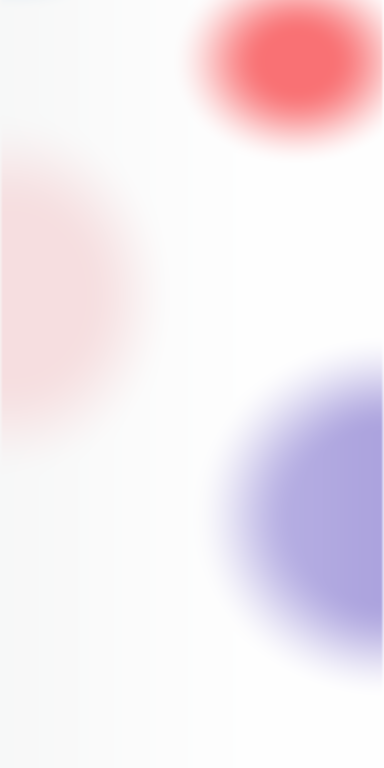
Give the GLSL for this background, as a Shadertoy shader.

```glsl
const vec3 PAPER_LEFT  = vec3(0.965, 0.967, 0.967);
const vec3 PAPER_RIGHT = vec3(0.998, 0.998, 0.998);
const vec3 CORAL       = vec3(0.975, 0.445, 0.455);
const vec3 BLUSH       = vec3(0.965, 0.872, 0.878);
const vec3 LAVENDER    = vec3(0.705, 0.675, 0.885);
const vec3 VIOLET      = vec3(0.675, 0.640, 0.870);
const vec3 MIST        = vec3(0.925, 0.945, 0.960);

// Positions and radii are in canvas widths; radii mark the half-strength edge.
const vec2 CORAL_CENTER    = vec2(0.775, 1.840);
const vec2 CORAL_RADII     = vec2(0.208, 0.172);
const vec2 BLUSH_CENTER    = vec2(0.030, 1.232);
const vec2 BLUSH_RADII     = vec2(0.310, 0.345);
const vec2 LAVENDER_CENTER = vec2(1.000, 0.655);
const vec2 LAVENDER_RADII  = vec2(0.365, 0.350);
const vec2 MIST_CENTER     = vec2(0.050, 2.030);
const vec2 MIST_RADII      = vec2(0.100, 0.030);

// Fade half-widths, relative to each radius.
const float CORAL_SOFTNESS    = 0.60;
const float BLUSH_SOFTNESS    = 0.40;
const float LAVENDER_SOFTNESS = 0.38;
const float MIST_SOFTNESS     = 0.90;

const float RIM_WIDTH    = 0.006;
const float RIM_STRENGTH = 0.65;

// Coverage of a blurred ellipse: 1 inside, 0.5 on its edge, 0 outside.
float softEllipse(vec2 p, vec2 center, vec2 radii, float softness) {
    float d = length((p - center) / radii);
    return 1.0 - smoothstep(1.0 - softness, 1.0 + softness, d);
}

void mainImage(out vec4 fragColor, in vec2 fragCoord) {
    vec2 p = fragCoord / iResolution.x;

    // Pale paper, brightening to the right
    vec3 paper = mix(PAPER_LEFT, PAPER_RIGHT, smoothstep(-0.25, 0.85, p.x));
    vec3 color = paper;

    // Blurred colour spots
    color = mix(color, MIST, softEllipse(p, MIST_CENTER, MIST_RADII, MIST_SOFTNESS));
    color = mix(color, BLUSH, softEllipse(p, BLUSH_CENTER, BLUSH_RADII, BLUSH_SOFTNESS));
    color = mix(color, CORAL, softEllipse(p, CORAL_CENTER, CORAL_RADII, CORAL_SOFTNESS));
    vec3 lavender = mix(LAVENDER, VIOLET, smoothstep(0.75, 1.0, p.x));
    color = mix(color, lavender,
                softEllipse(p, LAVENDER_CENTER, LAVENDER_RADII, LAVENDER_SOFTNESS));

    // Thin light rim on both sides
    float sideDistance = min(p.x, 1.0 - p.x);
    float rim = 1.0 - smoothstep(0.0, RIM_WIDTH * 1.5, sideDistance);
    color = mix(color, paper, RIM_STRENGTH * rim);

    fragColor = vec4(color, 1.0);
}
```
